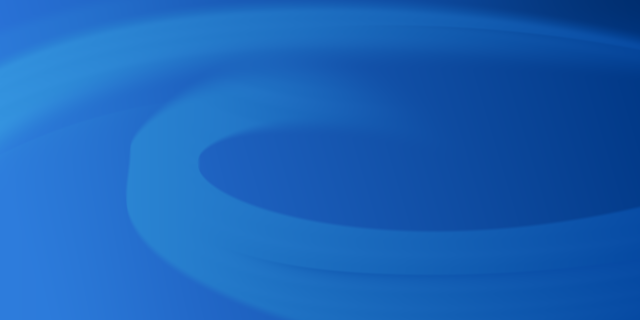
Write a Shadertoy shader that draws this background.

```glsl
const vec3 BG_LEFT = vec3(0.17, 0.46, 0.86);
const vec3 BG_RIGHT = vec3(0.01, 0.23, 0.54);
const vec3 BAND_LEFT = vec3(0.20, 0.58, 0.87);
const vec3 BAND_RIGHT = vec3(0.03, 0.30, 0.65);
const vec3 SHADE = vec3(0.03, 0.28, 0.65);
const vec2 HOLE_TIP = vec2(0.617, 0.492);
const vec2 OUTER_LOW_TIP = vec2(0.393, 0.388);
const vec2 OUTER_TOP_TIP = vec2(0.405, 0.53);
const float STREAK_SCALE = 48.0;
const float STREAK_AMOUNT = 0.018;

float hash(float n) {
    return fract(sin(n * 127.1) * 43758.5453);
}

float noise(float x) {
    float i = floor(x), f = fract(x);
    return mix(hash(i), hash(i + 1.0), f * f * (3.0 - 2.0 * f));
}

// Arch that bends more steeply to the left of its peak
float arch(float x, vec2 peak, float bend, float leftBend) {
    float d = x - peak.x;
    float l = min(d, 0.0);
    return peak.y - bend * d * d - leftBend * l * l * l * l;
}

// Rounded curve that leaves its tip vertically
float hook(float u, vec3 k) {
    u = max(u, 0.0);
    return k.x * sqrt(u) + k.y * u + k.z * u * u;
}

// Soft coverage, 0 below the edge and 1 above
float above(float y, float edge, float soft) {
    return smoothstep(-soft, soft, y - edge);
}

// Thin line with a crisp upper side and a soft lower side
float crease(float d, float soft) {
    return smoothstep(0.006, -0.004, d) * exp(min(d, 0.0) / soft);
}

void mainImage(out vec4 fragColor, in vec2 fragCoord) {
    vec2 p = fragCoord / iResolution.y;
    p.x *= 2.0 * iResolution.y / iResolution.x;
    float x = p.x, y = p.y;

    // Background gradient
    float tilt = x * 0.5 + 0.15 * (y - 0.5);
    vec3 color = mix(BG_LEFT, BG_RIGHT, clamp(tilt, 0.0, 1.1));
    color *= 1.0 - 0.15 * smoothstep(1.2, 2.0, x) * smoothstep(0.8, 1.0, y);
    vec3 bandColor = mix(BAND_LEFT, BAND_RIGHT, x * 0.5);

    // Faint veils around the upper ribbon
    float veilTop = arch(x, vec2(0.9, 1.06), 0.2, 0.0);
    float veilLow = arch(x, vec2(0.9, 0.71), 0.2, 0.05);
    float veilFade = 1.0 - smoothstep(0.2, 0.75, x);
    color = mix(color, bandColor, 0.22 * veilFade * (1.0 - above(y, veilTop, 0.025)));
    color = mix(color, bandColor, 0.2 * veilFade * crease(y - veilLow, 0.05));

    // Upper ribbon
    float ribbonTop = arch(x, vec2(1.04, 0.985), 0.118, 0.05);
    float ribbonLow = arch(x, vec2(1.25, 0.848), 0.08, 0.07);
    float ribbon = above(y, ribbonLow, 0.065) * (1.0 - above(y, ribbonTop, 0.028));
    float grain = noise((y - ribbonTop) * STREAK_SCALE) - 0.5;
    color = mix(color, bandColor + STREAK_AMOUNT * grain, 0.9 * ribbon);
    float foldTop = arch(x, vec2(1.2, 0.92), 0.12, 0.0);
    color = mix(color, BG_RIGHT, 0.3 * smoothstep(0.9, 1.7, x) * crease(y - foldTop, 0.025));

    // Edges of the curl
    float u = x - HOLE_TIP.x;
    float holeLow = HOLE_TIP.y - hook(u, vec3(0.322, 0.02, -0.14));
    float holeTop = HOLE_TIP.y + hook(u, vec3(0.274, -0.024, -0.3));
    float outerLow = OUTER_LOW_TIP.y - hook(x - OUTER_LOW_TIP.x, vec3(0.6, -0.08, 0.0));
    float outerTop = OUTER_TOP_TIP.y + hook(x - OUTER_TOP_TIP.x, vec3(0.28, 0.43, -0.65));
    float leftEdge = mix(OUTER_LOW_TIP.x, OUTER_TOP_TIP.x,
                         smoothstep(OUTER_LOW_TIP.y, OUTER_TOP_TIP.y, y));

    // Lower arm, and upper arm that fades to the right
    float holeSoft = mix(0.008, 0.035, smoothstep(0.0, 0.35, u));
    float topSoft = mix(0.015, 0.075, smoothstep(0.4, 0.85, x));
    float pastLow = above(y, holeLow, 0.007);
    float pastTop = mix(1.0, above(y, holeTop, holeSoft), smoothstep(-0.004, 0.012, u));
    float upperArm = pastTop * (1.0 - above(y, outerTop, topSoft));
    upperArm *= 1.0 - smoothstep(0.65, 1.5, x);
    float curl = mix(1.0, upperArm, pastLow) * above(y, outerLow, 0.018);
    curl *= smoothstep(-0.004, 0.008, x - leftEdge);

    // Curl colour with fine streaks and a fold
    float fold = arch(x, vec2(1.35, 0.14), -0.12, -0.2);
    float streak = noise((y - fold) * STREAK_SCALE + 9.0) - 0.5;
    vec3 curlColor = bandColor + STREAK_AMOUNT * streak * smoothstep(0.5, 0.9, x);
    float foldFade = smoothstep(0.65, 1.1, x);
    curlColor = mix(curlColor, SHADE, 0.38 * foldFade * crease(y - fold, 0.022));
    color = mix(color, curlColor, 0.93 * curl);

    fragColor = vec4(clamp(color, 0.0, 1.0), 1.0);
}
```
